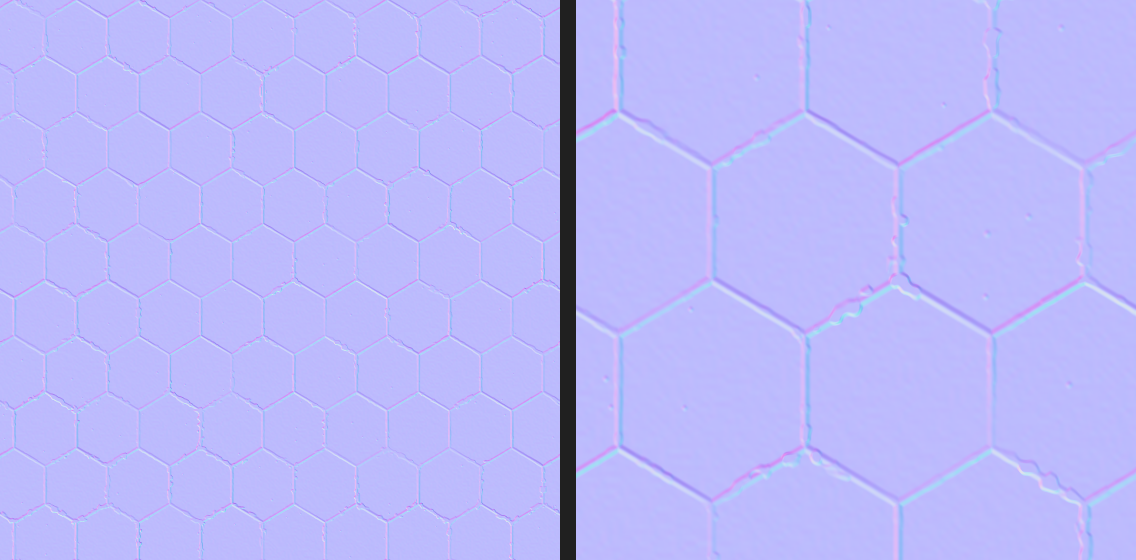
Left, the full canvas; right, a detail of the centre.
Give the GLSL for this texture map, as a three.js fragment shader.

```glsl
// Normal map of hexagonal floor tiles: 9 columns by 10 staggered rows.
// A height field (bevelled grooves, chipped edges, pits, fine grain) is
// differentiated and its normal is stored with a display gamma.

varying vec2 vUv;

const vec2 TILES = vec2(9.0, 10.0);         // repeats across, rows up
const vec2 FIRST_CENTRE = vec2(0.727, 0.336); // in columns and rows
const float ROW = 0.8660254;                // row spacing of a hexagon of width 1
const float BEVEL = 0.030;                  // groove half width, in tile widths
const float DEPTH = 0.0095;                 // groove depth, in tile widths
const float TILT = 0.007;                   // random lean of each tile
const float CHIP = 0.034;                   // how far chips eat into an edge
const float GRAIN = 0.0011;                 // fine surface roughness
const float PIT_GRID = 44.0;
const float PIT_SHARE = 0.075;
const float PIT_DEPTH = 0.0045;
const float STEP = 0.001;                   // half span of the slope filter
const vec3 FLAT = vec3(0.513, 0.503, 0.982); // linear colour of level ground
const float GAMMA = 2.2;

float hash(vec2 p) {
  vec3 q = fract(vec3(p.xyx) * 0.1031);
  q += dot(q, q.yzx + 33.33);
  return fract((q.x + q.y) * q.z);
}

// Value noise on a lattice that wraps after n cells
float noise(vec2 uv, float n) {
  vec2 p = uv * n;
  vec2 i = floor(p);
  vec2 f = fract(p);
  f = f * f * (3.0 - 2.0 * f);
  vec2 a = mod(i, n);
  vec2 b = mod(i + 1.0, n);
  return mix(mix(hash(a), hash(vec2(b.x, a.y)), f.x),
             mix(hash(vec2(a.x, b.y)), hash(b), f.x), f.y);
}

// Offset from the nearest tile centre (xy) and wrapped tile index (zw)
vec4 hexTile(vec2 uv) {
  vec2 p = (uv * TILES - FIRST_CENTRE) * vec2(1.0, ROW);
  vec2 period = vec2(1.0, 2.0 * ROW);
  vec2 a = mod(p, period) - 0.5 * period;
  vec2 b = mod(p - 0.5 * period, period) - 0.5 * period;
  vec2 local = dot(a, a) < dot(b, b) ? a : b;
  vec2 id = floor((p - local) * vec2(2.0, 1.0 / ROW) + 0.5);
  return vec4(local, mod(id, vec2(2.0 * TILES.x, TILES.y)));
}

float edgeDistance(vec2 p) {
  p = abs(p);
  return 0.5 - max(p.x, dot(p, vec2(0.5, ROW)));
}

// Sparse round dents, one candidate per grid cell
float pits(vec2 uv) {
  vec2 cell = floor(uv * PIT_GRID);
  vec2 id = mod(cell, PIT_GRID);
  vec2 centre = 0.2 + 0.6 * vec2(hash(id + 71.3), hash(id + 137.9));
  float radius = mix(0.06, 0.13, hash(id + 211.7));
  float r = length(fract(uv * PIT_GRID) - centre);
  float present = step(hash(id + 19.1), PIT_SHARE);
  return present * (1.0 - smoothstep(0.0, radius, r));
}

// Surface height, in tile widths
float height(vec2 uv) {
  vec4 tile = hexTile(uv);
  float d = edgeDistance(tile.xy);

  // Worn stretches of edge, broken into small chips
  float worn = smoothstep(0.40, 0.80, noise(uv, 23.0));
  float chips = smoothstep(0.45, 0.85, noise(uv, 170.0));
  d -= CHIP * chips * (0.15 + 0.85 * worn);

  // Bevel, with its own width and lean on every tile
  float width = BEVEL * mix(0.8, 1.2, hash(tile.zw + 5.7));
  float top = smoothstep(0.0, width, d);
  vec2 lean = vec2(hash(tile.zw + 41.3), hash(tile.zw + 87.1)) - 0.5;
  float depth = DEPTH * mix(0.65, 1.3, noise(uv, 31.0));
  float h = depth * (top - 1.0) + 2.0 * TILT * dot(lean, tile.xy) * top;

  // Fine surface
  h += GRAIN * (noise(uv, 290.0) + 0.8 * noise(uv, 130.0));
  return h - PIT_DEPTH * pits(uv) * top;
}

void main() {
  vec2 e = vec2(STEP, 0.0);
  vec2 slope = vec2(height(vUv + e.xy) - height(vUv - e.xy),
                    height(vUv + e.yx) - height(vUv - e.yx));
  slope /= 2.0 * STEP * TILES.x;
  vec3 normal = normalize(vec3(-slope, 1.0));
  vec3 linear = FLAT + 0.5 * (normal - vec3(0.0, 0.0, 1.0));
  gl_FragColor = vec4(pow(clamp(linear, 0.0, 1.0), vec3(1.0 / GAMMA)), 1.0);
}
```
